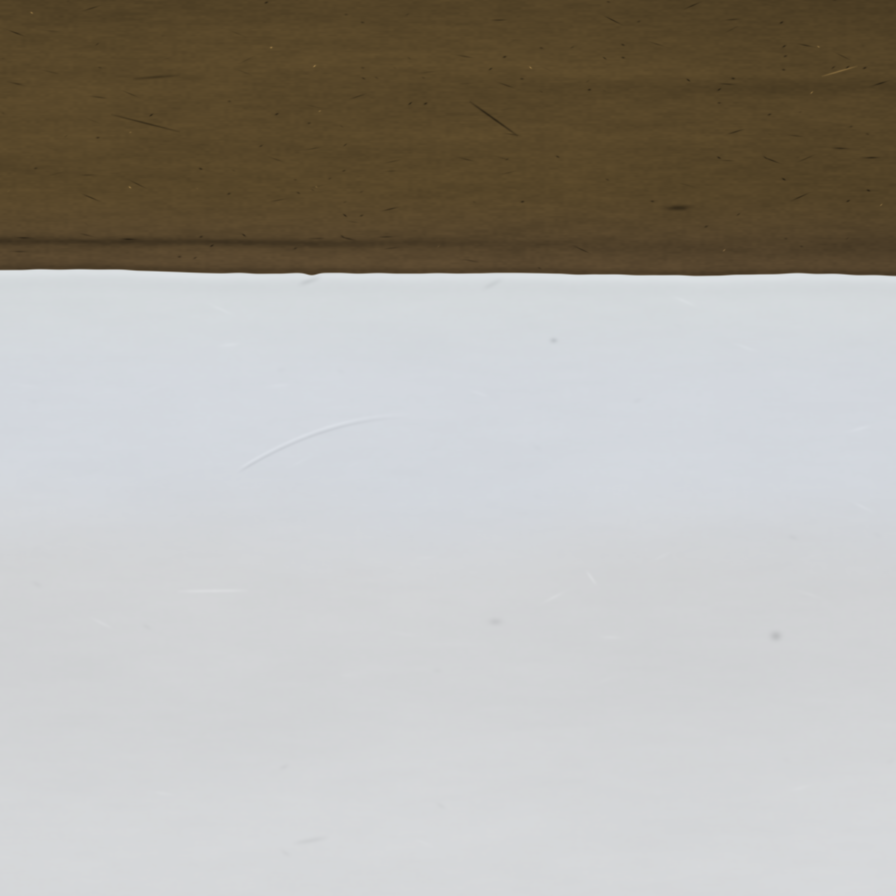
Reproduce this texture procedurally as a Shadertoy shader.

```glsl
// A weathered brown wooden board above a sheet of pale painted plaster.
// Stretched value noise forms grain and brush drag; tapered strokes and
// sparse hashed flecks add scratches, dents and one shallow curved crease.

const vec3 WOOD_COLOR = vec3(0.345, 0.278, 0.165);
const vec3 WOOD_LOW_COLOR = vec3(0.350, 0.282, 0.190);
const vec3 PLASTER_TOP = vec3(0.835, 0.853, 0.862);
const vec3 PLASTER_COOL = vec3(0.828, 0.845, 0.868);
const vec3 PLASTER_WARM = vec3(0.820, 0.826, 0.832);
const vec3 PLASTER_BASE = vec3(0.838, 0.845, 0.852);
const float EDGE_HEIGHT = 0.699;
const float GRAIN_STRENGTH = 0.085;
const float PLASTER_GRAIN = 0.010;

float hash(vec2 p) {
    return fract(sin(dot(p, vec2(127.1, 311.7))) * 43758.5453);
}

float noise(vec2 p) {
    vec2 i = floor(p), f = fract(p);
    f = f * f * (3.0 - 2.0 * f);
    return mix(mix(hash(i), hash(i + vec2(1, 0)), f.x),
               mix(hash(i + vec2(0, 1)), hash(i + vec2(1, 1)), f.x), f.y);
}

// Centred fractal noise, roughly -0.5 to 0.5.
float fbm(vec2 p) {
    float sum = 0.0, amp = 0.5;
    for (int i = 0; i < 4; i++) {
        sum += amp * (noise(p) - 0.5);
        p = p * 2.03 + 17.3;
        amp *= 0.55;
    }
    return sum;
}

float bump(float x, float center, float width) {
    float d = (x - center) / width;
    return exp(-d * d);
}

float spot(vec2 p, vec2 center, vec2 size) {
    vec2 d = (p - center) / size;
    return exp(-dot(d, d));
}

// Soft line from a to b, thinning toward both ends.
float stroke(vec2 p, vec2 a, vec2 b, float width) {
    vec2 ab = b - a;
    float t = clamp(dot(p - a, ab) / dot(ab, ab), 0.0, 1.0);
    float d = length(p - a - ab * t) / width;
    return exp(-d * d) * (0.25 + 3.0 * t * (1.0 - t));
}

// Sparse short marks, one possible per grid cell.
float flecks(vec2 p, vec2 cells, float density, vec2 size) {
    vec2 q = p * cells, id = floor(q);
    vec2 center = 0.3 + 0.4 * vec2(hash(id + 3.1), hash(id + 8.7));
    vec2 d = (fract(q) - center) / cells;
    d.y += d.x * (hash(id + 5.5) - 0.5);
    float present = step(1.0 - density, hash(id)) * hash(id + 12.4);
    return present * spot(d, vec2(0), size);
}

float edgeHeight(float x) {
    float h = EDGE_HEIGHT - 0.004 * smoothstep(0.12, 0.26, x);
    h -= 0.0026 * smoothstep(0.55, 0.78, x);
    h += 0.0025 * bump(x, 0.90, 0.06) - 0.0025 * bump(x, 0.348, 0.008);
    return h + 0.0012 * (noise(vec2(x * 45.0, 2.0)) - 0.5);
}

vec3 wood(vec2 p) {
    vec3 col = mix(WOOD_LOW_COLOR, WOOD_COLOR, smoothstep(0.69, 0.80, p.y));
    float grain = fbm(p * vec2(28, 150)) + 0.7 * fbm(p * vec2(4, 60));
    grain += 0.5 * (noise(p * vec2(190, 330)) - 0.5);
    float light = 1.0 + GRAIN_STRENGTH * 1.6 * grain + 0.08 * fbm(p * vec2(3, 9));
    light -= 0.06 * smoothstep(0.94, 1.0, p.y) + 0.05 * smoothstep(0.6, 1.0, p.x);

    // Long dark seams along the grain.
    float seam = p.y - 0.731 + 0.006 * p.x - 0.003 * fbm(vec2(p.x * 9.0, 1.0));
    light -= 0.20 * bump(seam, 0.0, 0.004) * (1.0 - smoothstep(0.25, 0.72, p.x));
    light -= 0.09 * bump(seam, 0.0, 0.012);
    light -= 0.08 * bump(p.y, 0.902, 0.010) * smoothstep(0.2, 0.6, p.x);

    // Pits, pale chips and individual scratches.
    light -= 0.30 * flecks(p, vec2(24, 70), 0.16, vec2(0.007, 0.0012));
    light -= 0.35 * flecks(p + 0.37, vec2(55, 80), 0.10, vec2(0.002, 0.0013));
    light += 0.55 * flecks(p + 0.71, vec2(38, 45), 0.05, vec2(0.0015, 0.0012));
    light -= 0.40 * stroke(p, vec2(0.525, 0.886), vec2(0.577, 0.849), 0.0014);
    light -= 0.28 * stroke(p, vec2(0.125, 0.872), vec2(0.200, 0.853), 0.0013);
    light -= 0.25 * stroke(p, vec2(0.150, 0.912), vec2(0.200, 0.916), 0.0018);
    light -= 0.35 * spot(p, vec2(0.757, 0.768), vec2(0.012, 0.003));
    light += 0.40 * stroke(p, vec2(0.918, 0.915), vec2(0.956, 0.926), 0.0012);
    return col * light;
}

vec3 plaster(vec2 p, float depth) {
    vec3 col = mix(PLASTER_BASE, PLASTER_WARM, smoothstep(0.04, 0.24, p.y));
    col = mix(col, PLASTER_COOL, smoothstep(0.34, 0.49, p.y + 0.08 * fbm(p * 4.0)));
    col = mix(col, PLASTER_TOP, smoothstep(0.56, 0.68, p.y));
    float light = 0.022 * fbm(p * vec2(4, 11));
    light += PLASTER_GRAIN * (fbm(p * vec2(22, 110)) + 0.6 * fbm(p * 150.0));
    light += 0.025 * bump(depth, 0.003, 0.005) - 0.010 * bump(depth, 0.017, 0.008);

    // Curved crease: a lit ridge with a shadow beneath it.
    float away = 0.462 - p.x;
    float crease = p.y - 0.536 + 1.6 * away * away;
    float extent = smoothstep(0.262, 0.28, p.x) * (1.0 - smoothstep(0.36, 0.47, p.x));
    light += extent * (0.025 * bump(crease, 0.002, 0.002) - 0.035 * bump(crease, -0.002, 0.002));

    // Raised brush ends and small dents.
    light += 0.030 * stroke(p, vec2(0.20, 0.340), vec2(0.275, 0.341), 0.002);
    light += 0.030 * stroke(p, vec2(0.655, 0.362), vec2(0.665, 0.348), 0.002);
    light -= 0.085 * spot(p, vec2(0.866, 0.290), vec2(0.006, 0.005));
    light -= 0.045 * spot(p, vec2(0.553, 0.306), vec2(0.007, 0.004));
    light -= 0.070 * spot(p, vec2(0.618, 0.620), vec2(0.004, 0.003));
    light -= 0.035 * stroke(p, vec2(0.33, 0.059), vec2(0.365, 0.065), 0.003);
    light -= 0.060 * stroke(p, vec2(0.335, 0.683), vec2(0.357, 0.690), 0.003);
    light -= 0.035 * stroke(p, vec2(0.54, 0.678), vec2(0.56, 0.688), 0.003);
    light += 0.022 * flecks(p, vec2(14, 22), 0.12, vec2(0.010, 0.0022));
    light -= 0.025 * flecks(p + 0.43, vec2(18, 20), 0.10, vec2(0.005, 0.003));
    return col + light;
}

void mainImage(out vec4 fragColor, in vec2 fragCoord) {
    vec2 p = fragCoord / iResolution.xy;
    float depth = edgeHeight(p.x) - p.y;
    float blur = max(0.0015, 1.0 / iResolution.y);
    vec3 board = wood(p) * (1.0 - 0.16 * bump(depth, -0.002, 0.004));
    vec3 col = mix(board, plaster(p, depth), smoothstep(-blur, blur, depth));
    fragColor = vec4(clamp(col, 0.0, 1.0), 1.0);
}
```
